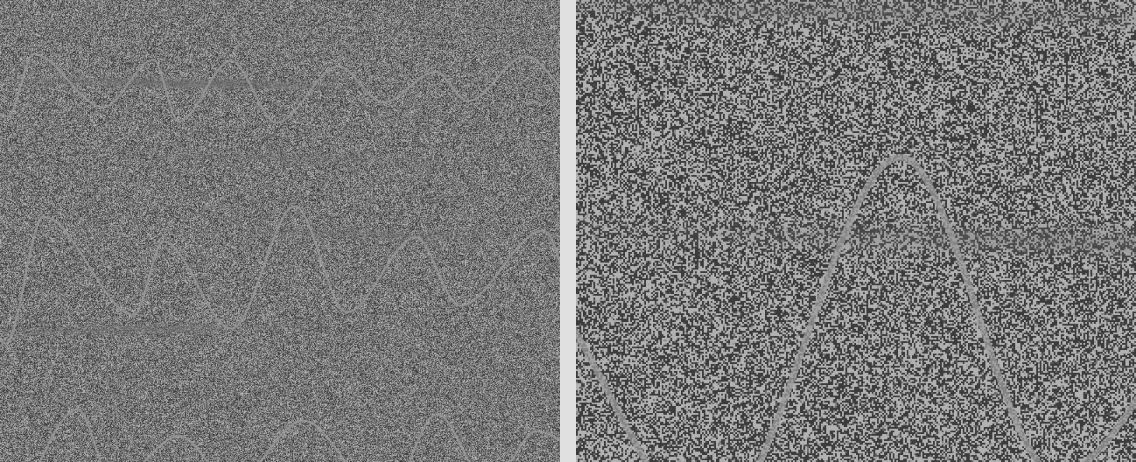
Left: the whole. Right: its middle third, enlarged.
Write a Shadertoy shader that draws this texture.

```glsl
float hash(vec2 p) {
    vec3 q = fract(p.xyx * .1031);
    q += dot(q, q.yzx + 33.33);
    return fract((q.x + q.y) * q.z);
}

float valueNoise(vec2 p) {
    vec2 i = floor(p), f = fract(p);
    f *= f * (3. - 2. * f);
    vec2 e = vec2(0, 1);
    return mix(mix(hash(i), hash(i + e.yx), f.x),
               mix(hash(i + e), hash(i + 1.), f.x), f.y);
}

// Two-tone grain, averaged over the footprint of one pixel
float grain(vec2 p, float pixel) {
    float sum = 0.;
    for (int k = 0; k < 25; k++) {
        vec2 offset = (vec2(k % 5, k / 5) - 2.) * .24 * pixel;
        float h = hash(floor((p + offset) * 960.) + 17.);
        sum += mix(.23, .7, smoothstep(.4, .6, h));
    }
    return sum / 25.;
}

// Alternating crest or trough with jittered place and height
vec2 knot(float i, float row, float spacing, float swing) {
    float side = mod(i, 2.) * 2. - 1.;
    float x = i + .6 * (hash(vec2(i + 20., row * 7. + 3.)) - .5);
    float y = side * mix(.4, 1.25, hash(vec2(i + 50., row * 11. + 5.)));
    return vec2(x * spacing, y * swing);
}

// Distance to a wave that eases from knot to knot
float waveDistance(vec2 p, float row, float spacing, float swing) {
    float d = 1.;
    for (float k = -1.; k <= 1.; k++) {
        float i = floor(p.x / spacing) + k;
        vec2 a = knot(i, row, spacing, swing);
        vec2 b = knot(i + 1., row, spacing, swing);
        if (p.x < a.x || p.x >= b.x) continue;
        float t = (p.x - a.x) / (b.x - a.x);
        float y = mix(a.y, b.y, t * t * (3. - 2. * t));
        float slope = 6. * t * (1. - t) * (b.y - a.y) / (b.x - a.x);
        d = abs(p.y - y) / sqrt(1. + slope * slope);
    }
    return d;
}

void mainImage(out vec4 fragColor, in vec2 fragCoord) {
    float pixel = 1. / iResolution.x;
    vec2 p = fragCoord * pixel;
    float shade = grain(p, pixel);

    // Horizontal smears that flatten the grain
    vec4 bandY = vec4(.676, .543, .406, .237);
    vec4 bandX = vec4(.34, .5, .66, .25);
    vec4 bandStrength = vec4(.9, .4, .5, .55);
    float streak = valueNoise(p * vec2(14., 330.));
    for (int i = 0; i < 4; i++) {
        vec2 q = p - vec2(bandX[i], bandY[i]);
        q.y += (i == 3 ? -.02 : .02) * q.x;
        float mask = exp(-pow(abs(q.y) / .008, 2.) - pow(abs(q.x) / .24, 2.));
        mask *= bandStrength[i] * mix(.6, 1.1, streak);
        shade = mix(shade, .4 + .08 * streak, min(mask, 1.));
    }

    // Pale wandering traces
    for (int i = 0; i < 3; i++) {
        float row = float(i);
        float centre = vec3(.667, .341, .0)[i];
        float swing = vec3(.055, .115, .085)[i];
        float spacing = vec3(.085, .105, .11)[i];
        float d = waveDistance(p - vec2(0, centre), row, spacing, swing);
        float line = 1. - smoothstep(.0019 - .7 * pixel, .0019 + .7 * pixel, d);
        shade = mix(shade, .61, .75 * line);
    }

    fragColor = vec4(vec3(shade), 1);
}
```
